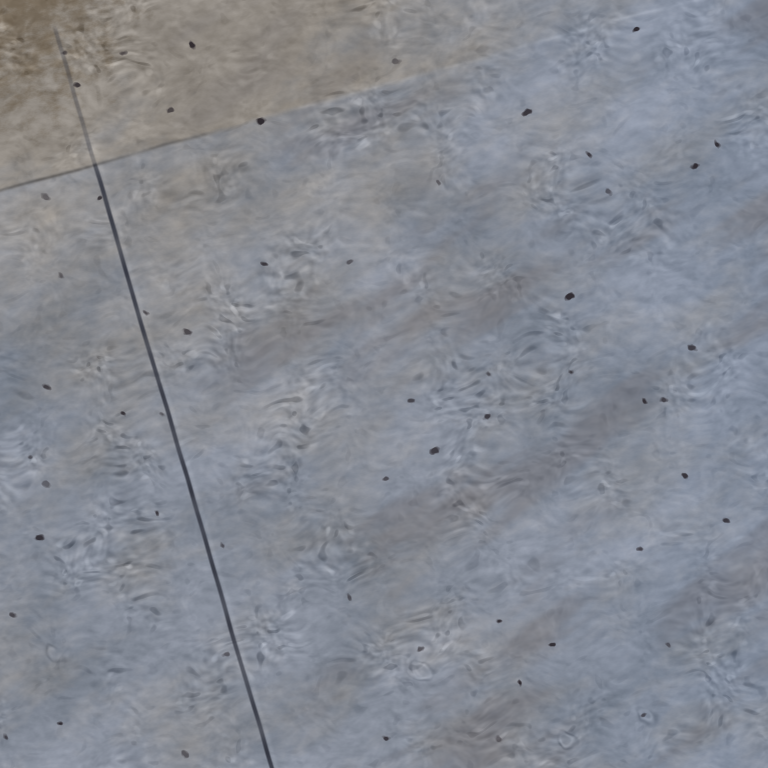
A WebGL 2 fragment shader for this texture:

```glsl
#version 300 es
precision highp float;
// Weathered stone paving: cool grey slabs, warm corner, two joints, small pits and pale flakes.

uniform vec2 u_resolution;
out vec4 fragColor;

const vec3 COOL_DARK  = vec3(0.452, 0.480, 0.525);
const vec3 COOL_LIGHT = vec3(0.588, 0.612, 0.665);
const vec3 WARM_DARK  = vec3(0.485, 0.460, 0.430);
const vec3 WARM_LIGHT = vec3(0.645, 0.622, 0.595);
const vec3 BAND_COLOR = vec3(0.470, 0.460, 0.475);
const vec3 CORNER_COLOR = vec3(0.40, 0.34, 0.26);
const vec3 JOINT_COLOR = vec3(0.20, 0.21, 0.25);
const vec3 PIT_COLOR  = vec3(0.14, 0.12, 0.14);
const float BAND_ANGLE = 0.56;
const float GRAIN_ANGLE = 0.15;
const float JOINT_HALF_WIDTH = 0.0019;
const float PIT_CELLS = 13.0;
const float PIT_CHANCE = 0.30;
const float FLAKE_CELLS = 8.0;
const float FLAKE_CHANCE = 0.08;
const float RELIEF = 0.075;

vec2 hash2(vec2 cell) {
    uvec2 q = uvec2(ivec2(cell)) * uvec2(1597334673u, 3812015801u);
    uint n = (q.x ^ q.y) * 1597334673u;
    n = (n ^ (n >> 15)) * 2246822519u;
    n ^= n >> 13;
    return vec2(n & 65535u, n >> 16) / 65535.0;
}

mat2 rotation(float a) {
    float c = cos(a), s = sin(a);
    return mat2(c, -s, s, c);
}

float gradientDot(vec2 cell, vec2 offset) {
    float a = 6.28318 * hash2(cell).x;
    return dot(vec2(cos(a), sin(a)), offset);
}

float noise(vec2 p) {
    vec2 i = floor(p), f = fract(p);
    vec2 u = f * f * f * (f * (f * 6.0 - 15.0) + 10.0);
    float low = mix(gradientDot(i, f), gradientDot(i + vec2(1, 0), f - vec2(1, 0)), u.x);
    float high = mix(gradientDot(i + vec2(0, 1), f - vec2(0, 1)), gradientDot(i + 1.0, f - 1.0), u.x);
    return 1.4 * mix(low, high, u.y);
}

float fbm(vec2 p) {
    float sum = 0.0, amp = 0.6;
    for (int i = 0; i < 4; i++) {
        sum += amp * noise(p);
        p = rotation(0.7) * p * 2.1 + 17.3;
        amp *= 0.55;
    }
    return sum;
}

// Small ragged holes, one candidate per cell
float pits(vec2 p, float aa) {
    vec2 g = p * PIT_CELLS, base = floor(g);
    float ragged = 0.0016 * noise(p * 190.0);
    float cover = 0.0;
    for (int k = 0; k < 9; k++) {
        vec2 cell = base + vec2(k % 3, k / 3) - 1.0;
        vec2 pick = hash2(cell + 71.0), shape = hash2(cell + 233.0);
        vec2 d = rotation(shape.x * 1.6 - 1.1) * (g - cell - hash2(cell + 157.0)) / PIT_CELLS;
        float radius = mix(0.0016, 0.0040, shape.y * shape.y);
        float dist = length(d * vec2(0.75, 1.2)) - radius + ragged;
        float strength = step(pick.x, PIT_CHANCE) * mix(0.45, 1.0, pick.y);
        cover = max(cover, strength * (1.0 - smoothstep(-aa, aa + 0.0016, dist)));
    }
    return cover;
}

// Oval flakes: broken pale rim with a thin shadow around it
float flakes(vec2 p) {
    vec2 g = p * FLAKE_CELLS, base = floor(g);
    float shade = 0.0;
    for (int k = 0; k < 9; k++) {
        vec2 cell = base + vec2(k % 3, k / 3) - 1.0;
        vec2 pick = hash2(cell + 401.0);
        vec2 d = rotation(-0.35 + 0.5 * (pick.y - 0.5)) * (g - cell - hash2(cell + 509.0)) / FLAKE_CELLS;
        float radius = mix(0.008, 0.018, pick.y);
        float dist = length(d * vec2(0.85, 1.3)) - radius + 0.005 * noise(p * 70.0);
        float rim = exp(-pow((dist + 0.003) / 0.0026, 2.0)) - 1.3 * exp(-pow((dist - 0.002) / 0.0025, 2.0));
        shade += step(pick.x, FLAKE_CHANCE) * rim * (0.7 + 1.2 * noise(p * 45.0 + 9.0));
    }
    return shade;
}

void main() {
    vec2 p = gl_FragCoord.xy / u_resolution;
    float aa = 0.75 / min(u_resolution.x, u_resolution.y);

    // Signed distances to the steep and the shallow joint
    float steep = (p.x - 0.354 + 0.293 * p.y + 0.0012 * noise(p * 14.0)) * 0.96;
    float shallow = (p.y - 0.752 - 0.275 * p.x + 0.002 * noise(p * 12.0)) * 0.964;
    float upper = smoothstep(-0.006, 0.006, shallow);

    // Broad tone, diagonal veins and the warm area
    vec2 along = rotation(BAND_ANGLE) * p;
    float vein = fbm(along * vec2(2.2, 8.5) + 5.0);
    float cloud = fbm(p * 5.0 + 31.0);
    float stain = fbm(along * vec2(6.0, 12.0) + 83.0);
    float grain = fbm(rotation(GRAIN_ANGLE) * p * vec2(38.0, 60.0) + 11.0);
    float tone = 0.52 + 0.55 * cloud + 0.36 * grain - 0.55 * vein;
    float warmth = mix(0.50 * (1.0 - smoothstep(0.0, 0.7, length((p - vec2(0.15, 0.83)) * vec2(1.0, 1.2)))),
                       1.0 - smoothstep(0.3, 0.85, p.x), upper);
    warmth = clamp(warmth + 0.08 + 0.50 * stain + 0.15 * grain, 0.0, 1.0);
    vec3 color = mix(mix(COOL_DARK, COOL_LIGHT, tone), mix(WARM_DARK, WARM_LIGHT, tone), warmth);
    float band = smoothstep(0.05, 0.4, vein) * smoothstep(0.0, 0.15, steep) * (1.0 - 0.6 * upper);
    color = mix(color, BAND_COLOR, 0.5 * band);
    color += vec3(-0.012, 0.0, 0.016) * smoothstep(0.55, 1.0, p.x);
    float corner = 1.0 - smoothstep(0.0, 0.19, length(p - vec2(0.0, 1.0)) + 0.12 * grain);
    color = mix(color, CORNER_COLOR, 0.6 * corner);

    // Patchy raised grain, dark smudges and flakes
    vec2 q = rotation(GRAIN_ANGLE) * p * vec2(58.0, 90.0) + 1.2 * vec2(noise(p * 17.0), noise(p * 17.0 + 40.0));
    float relief = noise(q) - noise(q + vec2(0.25, 0.45)) + 0.6 * noise(q * 2.1 + 7.0);
    float patches = smoothstep(-0.1, 0.5, noise(p * 9.0 + 47.0)) * mix(1.0, 0.55, p.x);
    color += RELIEF * relief * (0.3 + 0.8 * patches);
    color -= 0.09 * smoothstep(0.32, 0.65, noise(q * 0.95 + 63.0)) * (0.3 + patches);
    color += 0.08 * smoothstep(0.38, 0.7, noise(q * 0.8 + 91.0)) * (0.2 + patches);
    color += 0.06 * flakes(p);

    // Joints: a dark cut with a pale edge, and a thin seam turning light to the right
    float cut = 1.0 - smoothstep(-aa, aa + 0.0014, abs(steep) - JOINT_HALF_WIDTH);
    float reach = mix(1.0, 0.4, upper) * (1.0 - smoothstep(0.955, 0.97, p.y));
    reach *= 0.95 + 0.3 * noise(p * 30.0);
    color += 0.035 * reach * exp(-pow((steep - 0.006) / 0.003, 2.0));
    color = mix(color, JOINT_COLOR, 0.88 * cut * reach);
    float seam = exp(-pow(shallow / 0.0024, 2.0)) * (0.7 + 0.9 * noise(p * 24.0));
    color += seam * mix(-0.15, 0.05, smoothstep(0.12, 0.42, p.x));

    color = mix(color, PIT_COLOR, 0.9 * pits(p, aa));
    fragColor = vec4(clamp(color, 0.0, 1.0), 1.0);
}
```
